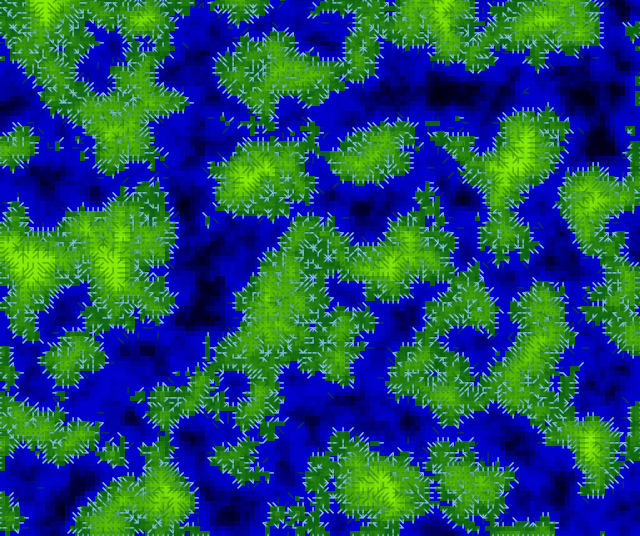
Give the GLSL for this texture, as a WebGL 2 fragment shader.

```glsl
#version 300 es
precision highp float;
// Blocky terrain of green hills and blue lakes, with pale strokes running downhill.

uniform vec2 u_resolution;
out vec4 fragColor;

const float CELLS_ACROSS = 128.0;
const float HILL_SIZE = 16.0;       // coarsest noise lattice, in cells
const float RELIEF = 1.2;
const float PERSISTENCE = 0.55;
const float CELL_JITTER = 0.08;
const float STROKE_HALF_WIDTH = 0.14;
const float STROKE_SHIFT = 0.125;   // offset of stroke ends from the cell centre
const float PEAK_START = 0.3;       // strokes fade to dark above this height
const float PEAK_END = 0.65;
const float DARK_SHARE = 0.14;
const vec3 SHORE_GREEN = vec3(0.04, 0.38, 0.06);
const vec3 HILL_GREEN = vec3(0.28, 0.67, 0.02);
const vec3 PEAK_GREEN = vec3(0.52, 0.92, 0.02);
const vec3 SHALLOW_BLUE = vec3(0.005, 0.005, 0.80);
const vec3 DEEP_BLUE = vec3(0.0, 0.0, 0.10);
const vec3 STROKE_PALE = vec3(0.53, 0.78, 0.93);
const vec3 STROKE_DARK = vec3(0.06, 0.30, 0.10);

float hash(vec2 cell, uint seed) {
    uvec2 q = uvec2(ivec2(cell) + 4096);
    uint n = q.x * 1597334677u ^ q.y * 3812015801u ^ seed * 2654435769u;
    n = (n ^ (n >> 16)) * 2246822519u;
    n = (n ^ (n >> 13)) * 3266489917u;
    return float((n ^ (n >> 16)) >> 8) / 16777216.0;
}

float cornerSlope(vec2 corner, vec2 offset, uint seed) {
    float angle = 6.28319 * hash(corner, seed);
    return dot(vec2(cos(angle), sin(angle)), offset);
}

float gradientNoise(vec2 p, uint seed) {
    vec2 i = floor(p), f = p - i;
    vec2 w = f * f * f * (f * (f * 6.0 - 15.0) + 10.0);
    vec2 e = vec2(1.0, 0.0);
    float low = mix(cornerSlope(i, f, seed), cornerSlope(i + e.xy, f - e.xy, seed), w.x);
    float high = mix(cornerSlope(i + e.yx, f - e.yx, seed), cornerSlope(i + e.xx, f - e.xx, seed), w.x);
    return mix(low, high, w.y);
}

// Height of a cell; everything beyond the canvas lies far below.
float terrain(vec2 cell, vec2 gridSize) {
    if (any(lessThan(cell, vec2(0.0))) || any(greaterThanEqual(cell, gridSize))) return -2.0;
    vec2 p = (cell + 0.5) / HILL_SIZE;
    float sum = CELL_JITTER * (hash(cell, 9u) - 0.5), amplitude = RELIEF;
    for (uint octave = 1u; octave <= 4u; octave++) {
        sum += amplitude * gradientNoise(p, octave);
        p = mat2(1.6, 1.2, -1.2, 1.6) * p + 3.7;
        amplitude *= PERSISTENCE;
    }
    return sum;
}

vec3 groundColor(float h) {
    vec3 land = mix(SHORE_GREEN, HILL_GREEN, smoothstep(-0.02, 0.5, h));
    land = mix(land, PEAK_GREEN, smoothstep(0.4, 0.85, h));
    vec3 water = mix(SHALLOW_BLUE, DEEP_BLUE, smoothstep(0.05, 0.85, -h));
    return h > 0.0 ? land : water;
}

void main() {
    float pixel = CELLS_ACROSS / u_resolution.x;
    vec2 p = gl_FragCoord.xy * pixel;
    vec2 home = floor(p), f = p - home;
    vec2 gridSize = ceil(u_resolution * pixel - 0.01);

    float height[25];
    for (int k = 0; k < 25; k++)
        height[k] = terrain(home + vec2(k % 5 - 2, k / 5 - 2), gridSize);

    // Ground blocks, blended across one pixel at their edges
    vec2 blend = clamp((abs(f - 0.5) - 0.5) / pixel + 0.5, 0.0, 1.0);
    int sideX = f.x < 0.5 ? -1 : 1;
    int sideY = f.y < 0.5 ? -5 : 5;
    vec3 row = mix(groundColor(height[12]), groundColor(height[12 + sideX]), blend.x);
    vec3 nextRow = mix(groundColor(height[12 + sideY]), groundColor(height[12 + sideX + sideY]), blend.x);
    vec3 color = mix(row, nextRow, blend.y);

    // Downhill strokes from the surrounding cells
    float pale = 0.0, dark = 0.0;
    for (int y = -1; y <= 1; y++)
    for (int x = -1; x <= 1; x++) {
        int here = 12 + x + 5 * y;
        float h = height[here], steepest = 0.0;
        vec2 downhill = vec2(0.0);
        for (int k = 0; k < 9; k++) {
            vec2 dir = vec2(k % 3 - 1, k / 3 - 1);
            float drop = (h - height[here + k % 3 - 1 + 5 * (k / 3 - 1)]) / max(length(dir), 1.0);
            if (drop > steepest) { steepest = drop; downhill = dir; }
        }
        if (steepest <= 0.0 || h < -0.12) continue;
        vec2 toPixel = f - vec2(x, y) - 0.5 - STROKE_SHIFT;
        float along = clamp(dot(toPixel, downhill) / dot(downhill, downhill), 0.0, 1.0);
        float dist = length(toPixel - downhill * along);
        float cover = clamp((STROKE_HALF_WIDTH - dist) / pixel + 0.5, 0.0, 1.0);
        float pick = hash(home + vec2(x, y), 17u);
        float isPale = step(0.0, h) * step(DARK_SHARE, pick) * (1.0 - smoothstep(PEAK_START, PEAK_END, h));
        float isDark = h > 0.0 ? 0.6 : step(pick, DARK_SHARE);
        pale = max(pale, cover * isPale * smoothstep(-0.1, 0.6, along));
        dark = max(dark, cover * isDark);
    }
    color = mix(color, STROKE_DARK, 0.7 * dark);
    color = mix(color, STROKE_PALE, pale);
    fragColor = vec4(color, 1.0);
}
```
